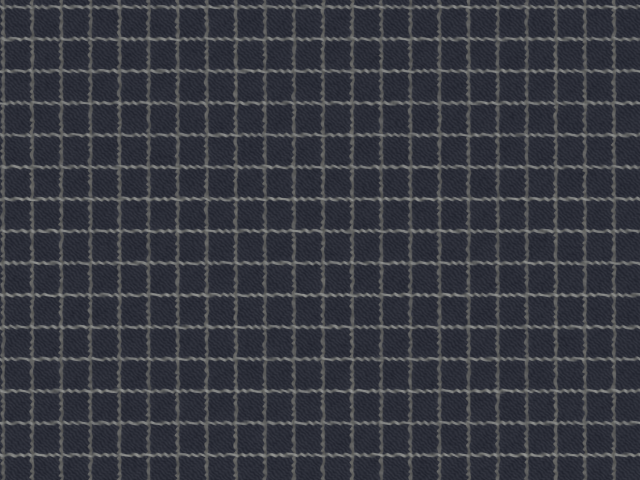
This texture is drawn by a Shadertoy shader. Its source:

```glsl
// Dark navy twill cloth with a 22 by 15 check of twisted grey threads
const float TAU = 6.2831853;

float hash(vec2 p) {
    vec3 q = fract(p.xyx * vec3(0.1031, 0.1030, 0.0973));
    q += dot(q, q.yzx + 33.33);
    return fract((q.x + q.y) * q.z);
}

// Distance to the nearest scattered point; wraps after count cells
float cellular(vec2 uv, vec2 count) {
    vec2 p = uv * count, cell = floor(p);
    float nearest = 2.0;
    for (int y = -1; y <= 1; y++)
        for (int x = -1; x <= 1; x++) {
            vec2 c = cell + vec2(x, y), id = mod(c, count);
            vec2 point = c + vec2(hash(id), hash(id + 157.0));
            nearest = min(nearest, distance(p, point));
        }
    return nearest;
}

// Layered sines with whole frequencies, about -1 to 1
float waver(vec2 uv, float seed) {
    float a = sin(TAU * (dot(uv, vec2(5, 11)) + seed));
    float b = sin(TAU * (dot(uv, vec2(13, -7)) + seed * 2.3) + a);
    float c = sin(TAU * (dot(uv, vec2(-23, 19)) + seed * 3.7) + b);
    return (a + b + c) / 3.0;
}

// Soft-edged thread profile
float thread(float d, float halfWidth) {
    return 1.0 - smoothstep(halfWidth - 0.03, halfWidth + 0.035, abs(d));
}

void mainImage(out vec4 fragColor, in vec2 fragCoord) {
    vec2 uv = fragCoord / iResolution.xy;
    vec2 grid = uv * vec2(22, 15) - vec2(0.11, 0.78);
    vec2 line = mod(floor(grid + 0.5), vec2(22, 15));
    vec2 seed = vec2(hash(vec2(line.x, 3.0)), hash(vec2(line.y, 71.0)));
    vec2 d = fract(grid + 0.5) - 0.5;

    // Twill ribs falling to the right, broken up by mottled grain
    float grain = cellular(uv, vec2(176, 132));
    float patches = waver(uv, 0.2);
    float rib = sin(TAU * (dot(uv, vec2(132, 105)) + 0.3 * waver(uv * 3.0, 0.6)));
    float weave = 0.5 + 0.27 * rib + 0.5 * (0.5 - grain) + 0.1 * patches;
    vec3 color = mix(vec3(0.128, 0.138, 0.178), vec3(0.198, 0.208, 0.248), clamp(weave, 0.0, 1.0));

    // Lint haze beside the threads
    float haze = exp(-90.0 * d.x * d.x) + 0.6 * exp(-110.0 * d.y * d.y);
    color += 0.035 * haze * (0.7 + 0.4 * patches);

    // Vertical threads: dull, knobbly and slightly crooked
    float knot = sin(TAU * (uv.y * 60.0 + seed.x + 0.5 * waver(uv, seed.x)));
    float bend = 0.02 * knot + 0.025 * waver(uv * 2.0, seed.x);
    float vertical = thread(d.x + bend, 0.052 + 0.01 * knot);
    float wearX = 0.82 + 0.12 * seed.x + 0.1 * waver(uv, seed.x + 0.4);
    vec3 dull = vec3(0.385, 0.385, 0.375) + 0.035 * knot + 0.06 * (0.5 - grain);
    color = mix(color, dull, vertical * wearX);

    // Horizontal threads: brighter, with slanted twisted strands
    float turn = TAU * (uv.x * 66.0 + 2.5 * d.y + seed.y + 0.5 * waver(uv, seed.y));
    float strand = cos(turn);
    float sway = 0.018 * sin(turn) + 0.012 * waver(uv * 2.0, seed.y);
    float horizontal = thread(d.y + sway, 0.043 + 0.012 * strand);
    float wearY = 0.84 + 0.1 * seed.y + 0.12 * waver(uv, seed.y + 0.7);
    vec3 bright = vec3(0.47, 0.475, 0.465) + 0.085 * strand + 0.08 * (0.5 - grain);
    color = mix(color, bright, horizontal * wearY);

    fragColor = vec4(color, 1.0);
}
```
